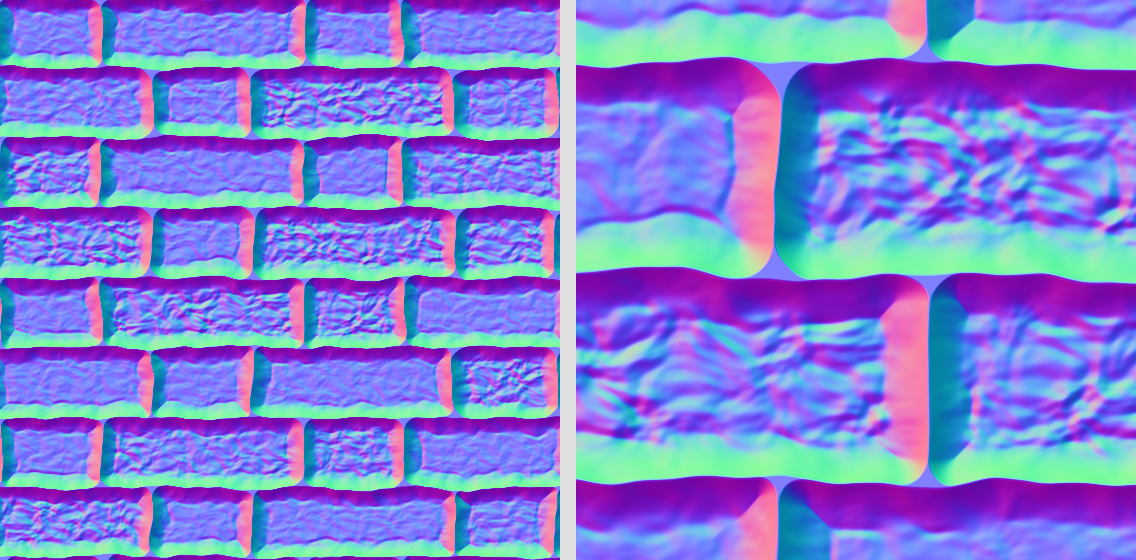
Left: the whole. Right: its middle third, enlarged.
This texture map is drawn by a three.js fragment shader. Its source:

```glsl
varying vec2 vUv;

const float ROWS = 8.0;
const float ROW_OFFSET = 0.03;     // in row heights
const float PAIR_WIDTH = 0.5417;   // one short brick plus one long brick
const float SHORT_SHARE = 0.3333;  // short brick's part of the pair
const float GAP = 0.0008;
const float BEVEL_WIDTH = 0.026;
const float BEVEL_HEIGHT = 0.052;
const float RIM_HEIGHT = 0.0035;
const float RIM_WIDTH = 0.004;
const float BORDER_INSET = 0.017;
const float SMOOTH_BUMP = 0.003;
const float ROUGH_BUMP = 0.012;
const vec2 BUMP_SCALE = vec2(50.0, 66.0);
const float STEP = 0.0012;         // sampling distance for the slope

float hash(vec2 p) {
  return fract(sin(dot(p, vec2(127.1, 311.7))) * 43758.5453);
}

float cornerSlope(vec2 cell, vec2 f, vec2 corner) {
  float angle = 6.28318 * hash(cell + corner);
  return dot(vec2(cos(angle), sin(angle)), f - corner);
}

float gradientNoise(vec2 p) {
  vec2 i = floor(p);
  vec2 f = p - i;
  vec2 u = f * f * f * (f * (f * 6.0 - 15.0) + 10.0);
  float low = mix(cornerSlope(i, f, vec2(0.0)), cornerSlope(i, f, vec2(1.0, 0.0)), u.x);
  float high = mix(cornerSlope(i, f, vec2(0.0, 1.0)), cornerSlope(i, f, vec2(1.0)), u.x);
  return mix(low, high, u.y);
}

// Uneven brick outlines: broad waves plus small nicks
vec2 wobble(vec2 p) {
  vec2 broad = vec2(gradientNoise(p * 11.0 + 3.7), gradientNoise(p * 11.0 + 41.3));
  vec2 nicks = vec2(gradientNoise(p * 32.0 + 17.1), gradientNoise(p * 32.0 + 73.9));
  return p + broad * 0.011 + nicks * 0.0035;
}

// Depth inside the nearest brick in x, brick identity in yz
vec3 brick(vec2 p) {
  float y = p.y * ROWS - ROW_OFFSET;
  float row = floor(y);
  float x = p.x / PAIR_WIDTH - 0.5 * (1.0 - mod(row, 2.0));
  float pair = floor(x);
  float along = x - pair;
  float isLong = step(SHORT_SHARE, along);
  float start = isLong * SHORT_SHARE;
  float share = mix(SHORT_SHARE, 1.0 - SHORT_SHARE, isLong);
  vec2 id = vec2(pair * 2.0 + isLong, row);

  vec2 halfSize = 0.5 * vec2(share * PAIR_WIDTH, 1.0 / ROWS);
  vec2 local = vec2((along - start) * PAIR_WIDTH, (y - row) / ROWS) - halfSize;
  float radius = mix(0.010, 0.028, hash(id + 5.3));
  vec2 q = abs(local) - halfSize + GAP + radius;
  float outside = length(max(q, 0.0)) + min(max(q.x, q.y), 0.0) - radius;
  return vec3(-outside, id);
}

float height(vec2 p) {
  vec3 b = brick(wobble(p));
  float depth = min(b.x, min(p.x, 1.0 - p.x) + BORDER_INSET);
  float ragged = gradientNoise(p * 38.0 + 9.0);

  // Rounded bevel
  float width = BEVEL_WIDTH * (1.0 + 0.28 * ragged);
  float t = clamp(depth / width, 0.0, 1.0);
  float h = BEVEL_HEIGHT * (1.0 - (1.0 - t) * (1.0 - t));

  // Broken raised rim where the face begins
  float rim = (depth - width) / RIM_WIDTH;
  h += RIM_HEIGHT * exp(-rim * rim) * smoothstep(-0.3, 0.4, ragged);

  // Pitted face, rougher on some bricks and in patches
  vec2 s = p * BUMP_SCALE;
  s += 0.7 * vec2(gradientNoise(p * 24.0 + 61.0), gradientNoise(p * 24.0 + 29.0));
  float bumps = gradientNoise(s) + 0.28 * gradientNoise(s * 2.1 + 13.0);
  float patches = smoothstep(-0.35, 0.3, gradientNoise(p * 13.0 + 87.0));
  float rough = smoothstep(0.25, 0.85, hash(b.yz)) * mix(0.45, 1.0, patches);
  float amount = mix(SMOOTH_BUMP, ROUGH_BUMP, rough);
  float face = smoothstep(0.6, 1.0, t);
  return h + bumps * mix(SMOOTH_BUMP * smoothstep(0.0, 0.3, t), amount, face);
}

void main() {
  vec2 dx = vec2(STEP, 0.0);
  vec2 dy = vec2(0.0, STEP);
  float slopeX = (height(vUv + dx) - height(vUv - dx)) / (2.0 * STEP);
  float slopeY = (height(vUv + dy) - height(vUv - dy)) / (2.0 * STEP);

  // Tangent space normal with green pointing down
  vec3 normal = normalize(vec3(-slopeX, slopeY, 1.0));
  gl_FragColor = vec4(normal * 0.5 + 0.5, 1.0);
}
```
